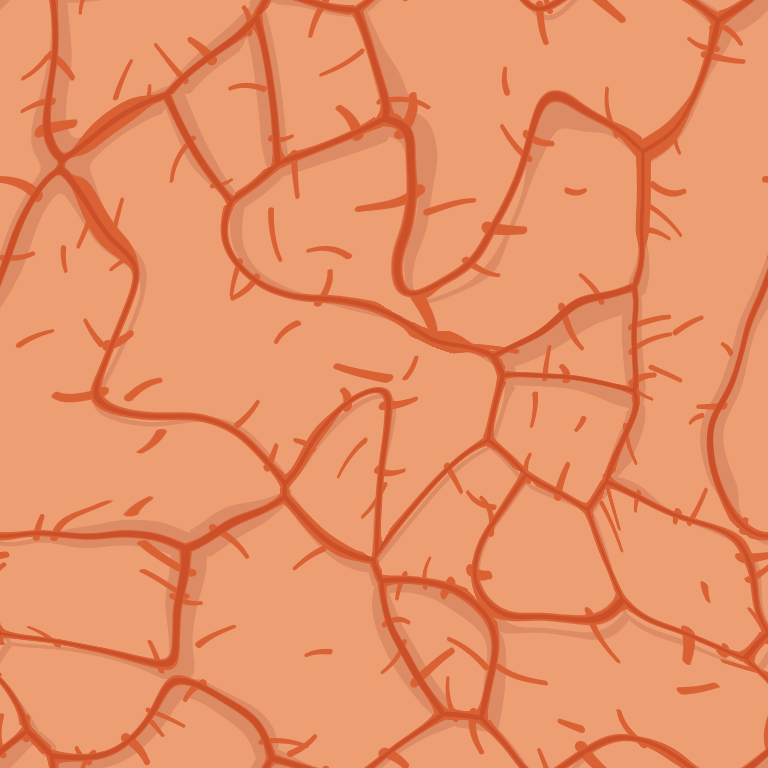
This pattern is drawn by a WebGL 2 fragment shader. Its source:

```glsl
#version 300 es
precision highp float;
precision highp int;
// Seamless fleshy folds: rounded lobes parted by inked creases with tick strokes and soft shadows.

uniform vec2 u_resolution;
out vec4 outColor;

const vec3 FLESH = vec3(0.93, 0.62, 0.45);
const vec3 SHADOW = vec3(0.865, 0.545, 0.395);
const vec3 STROKE = vec3(0.85, 0.38, 0.20);
const vec3 CREASE = vec3(0.795, 0.315, 0.16);

const int LOBES = 6;        // lobe sites per tile side
const int GROUPS = 5;       // neighbours of one group melt together
const int TICKS = 14;       // tick strokes per tile side
const float BLEND = 4.0;    // lower values give rounder lobes
const float REACH = 0.035;  // ticks nearer than this attach to a crease

struct Fold {
    float dist;     // distance to the nearest crease
    vec2 toward;    // unit direction to that crease
    float corner;   // zero where three lobes meet
};

// Integer hash of a wrapped grid cell, three values in [0, 1)
vec3 hash3(ivec2 cell, int period, int seed) {
    uvec3 v = uvec3(ivec3((cell + 8 * period) % period, seed));
    v = v * 1664525u + 1013904223u;
    v.x += v.y * v.z; v.y += v.z * v.x; v.z += v.x * v.y;
    v ^= v >> 16u;
    v.x += v.y * v.z; v.y += v.z * v.x; v.z += v.x * v.y;
    return vec3(v >> 8u) * exp2(-24.0);
}

// Smooth value noise that wraps on the unit tile
vec3 noise3(vec2 p, int period, int seed) {
    vec2 q = p * float(period);
    ivec2 cell = ivec2(floor(q));
    vec2 f = fract(q);
    f = f * f * f * (f * (f * 6.0 - 15.0) + 10.0);
    vec3 low = mix(hash3(cell, period, seed), hash3(cell + ivec2(1, 0), period, seed), f.x);
    vec3 high = mix(hash3(cell + ivec2(0, 1), period, seed), hash3(cell + ivec2(1), period, seed), f.x);
    return mix(low, high, f.y);
}

// Bends the plane: broad sweeps plus a slight hand wobble
vec2 warp(vec2 p) {
    vec2 sweep = noise3(p, 3, 11).xy - 0.5;
    vec2 wobble = noise3(p, 11, 12).xy - 0.5;
    return p + 0.15 * sweep + 0.016 * wobble;
}

// Smooth cellular field; each group sums the pull of its own sites
Fold nearestFold(vec2 p) {
    vec2 q = p * float(LOBES);
    ivec2 home = ivec2(floor(q));
    vec3 pull[GROUPS];
    for (int k = 0; k < GROUPS; k++) pull[k] = vec3(0.0, 0.0, 1e-18);
    for (int j = -2; j <= 2; j++)
    for (int i = -2; i <= 2; i++) {
        ivec2 cell = home + ivec2(i, j);
        vec3 r = hash3(cell, LOBES, 1);
        vec2 away = q - vec2(cell) - mix(vec2(0.1), vec2(0.9), r.xy);
        pull[int(r.z * float(GROUPS))] += vec3(away, 1.0) * exp(-BLEND * dot(away, away));
    }
    // Sort out the three strongest groups
    vec3 first = vec3(0.0, 0.0, 1e-19), second = first, third = first;
    for (int k = 0; k < GROUPS; k++) {
        vec3 g = pull[k];
        if (g.z > first.z) { third = second; second = first; first = g; }
        else if (g.z > second.z) { third = second; second = g; }
        else if (g.z > third.z) third = g;
    }
    vec2 slope = 2.0 * (first.xy / first.z - second.xy / second.z);
    float steep = max(length(slope), 0.4);
    float gap = log(first.z / second.z) / BLEND;
    return Fold(gap / steep / float(LOBES), slope / steep, log(first.z / third.z) / BLEND);
}

// Signed distance to a bowed stroke that thins from a to b
float taperedStroke(vec2 p, vec2 a, vec2 b, float bow, float halfWidth) {
    vec2 ab = b - a;
    float t = clamp(dot(p - a, ab) / dot(ab, ab), 0.0, 1.0);
    vec2 spine = a + ab * t + vec2(-ab.y, ab.x) * bow * 4.0 * t * (1.0 - t);
    return length(p - spine) - halfWidth * mix(1.25, 0.8, t);
}

// Ticks grow across creases; a few loose dashes lie inside the lobes
float tickStrokes(vec2 p) {
    ivec2 home = ivec2(floor(p * float(TICKS)));
    float nearest = 1.0;
    for (int j = -1; j <= 1; j++)
    for (int i = -1; i <= 1; i++) {
        ivec2 cell = home + ivec2(i, j);
        vec3 r = hash3(cell, TICKS, 2);
        vec3 s = hash3(cell, TICKS, 3);
        vec2 root = (vec2(cell) + r.xy) / float(TICKS);
        Fold fold = nearestFold(root);
        bool attached = fold.dist < REACH;
        if (!attached && r.z > 0.35) continue;
        float turn = (s.x - 0.5) * 1.5;
        vec2 dir = mat2(cos(turn), sin(turn), -sin(turn), cos(turn)) * fold.toward;
        vec2 start = root + (attached ? fold.toward * (fold.dist + 0.006) : dir * 0.03);
        float len = attached ? fold.dist + mix(0.012, 0.042, s.y) : mix(0.02, 0.065, s.y);
        float halfWidth = mix(0.0031, attached ? 0.006 : 0.004, s.z * s.z * s.z);
        nearest = min(nearest, taperedStroke(p, start, start - dir * len, (r.x - 0.5) * 0.25, halfWidth));
    }
    return nearest;
}

float coverage(float dist, float pixel) {
    return clamp(0.5 - dist / pixel, 0.0, 1.0);
}

void main() {
    vec2 uv = gl_FragCoord.xy / u_resolution;
    float pixel = 1.0 / u_resolution.y;
    vec2 p = warp(uv);
    vec3 vary = noise3(uv, 7, 21);

    // Shadow: a loose, broader copy of the creases
    vec2 drift = vec2(-0.007, 0.007) + 0.022 * (noise3(uv, 6, 22).xy - 0.5);
    float shadowWidth = mix(0.003, 0.017, smoothstep(0.2, 0.75, vary.x));
    float shadow = coverage(nearestFold(p + drift).dist - shadowWidth, pixel);

    // Ink: swelling crease line, webbed corners and ticks
    Fold fold = nearestFold(p);
    float swell = 0.013 * smoothstep(0.7, 0.95, vary.y);
    float web = 0.014 * vary.z * exp(-10.0 * fold.corner);
    float ink = min(fold.dist - 0.0048 - swell - web, tickStrokes(p));
    float core = fold.dist - mix(0.0022, 0.0042, vary.x);

    vec3 color = mix(FLESH, SHADOW, shadow);
    color = mix(color, STROKE, coverage(ink, pixel));
    color = mix(color, CREASE, coverage(core, pixel));
    outColor = vec4(color, 1.0);
}
```
